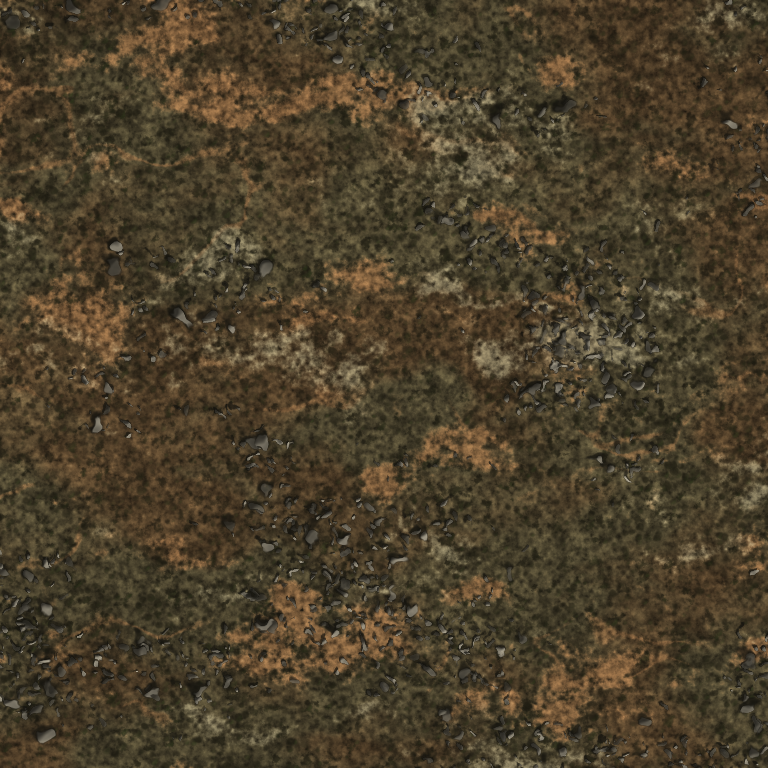
Give the GLSL for this texture, as a WebGL 2 fragment shader.

```glsl
#version 300 es
precision highp float;

uniform vec2 u_resolution;
out vec4 fragColor;

float hash(vec2 p) {
    vec3 q = fract(p.xyx * 0.1031);
    q += dot(q, q.yzx + 33.33);
    return fract((q.x + q.y) * q.z);
}

vec2 hash2(vec2 p) {
    return vec2(hash(p + 17.3), hash(p + 71.9));
}

float noise(vec2 p) {
    vec2 i = floor(p), f = fract(p);
    f = f * f * (3.0 - 2.0 * f);
    float low = mix(hash(i), hash(i + vec2(1, 0)), f.x);
    float high = mix(hash(i + vec2(0, 1)), hash(i + vec2(1, 1)), f.x);
    return mix(low, high, f.y);
}

float fbm(vec2 p, int octaves) {
    float sum = 0.0, weight = 0.5, total = 0.0;
    for (int i = 0; i < octaves; i++) {
        sum += weight * noise(p);
        total += weight;
        weight *= 0.5;
        p = mat2(1.6, 1.2, -1.2, 1.6) * p + 9.7;
    }
    return sum / total;
}

float rockDensity(vec2 p) {
    return smoothstep(0.53, 0.72, fbm(p * vec2(5.0, 8.0) + 41.0, 4));
}

// Chipped box: negative inside, in units of its half size
float stone(vec2 q, float angle, vec2 size) {
    float c = cos(angle), s = sin(angle);
    q = abs(mat2(c, s, -s, c) * q) / size;
    return max(max(q.x, q.y), (q.x + q.y) * 0.72) - 1.0;
}

// Faceted stones, lit from the lower right, with broken shadows
vec3 addRocks(vec3 ground, vec2 p, float cells, float amount, float grain) {
    vec2 g = p * cells, id = floor(g);
    float shadow = 0.0, cover = 0.0, tone = 0.0;
    float chip = 1.8 * (grain - 0.5);
    for (int y = -1; y <= 1; y++)
    for (int x = -1; x <= 1; x++) {
        vec2 cell = id + vec2(x, y), rnd = hash2(cell + cells);
        vec2 centre = cell + rnd;
        if (hash(cell + 5.1) > amount * rockDensity(centre / cells)) continue;
        vec2 q = g - centre;
        vec2 size = mix(vec2(0.24, 0.14), vec2(0.58, 0.36), rnd.x * rnd.y);
        float angle = 3.14 * hash(cell + 3.7);
        float body = 1.0 - smoothstep(-0.3, 0.25, stone(q, angle, size) + chip);
        float shade = 1.0 - smoothstep(-0.3, 0.5, stone(q - vec2(-0.12, 0.18), angle, size * 1.1) + chip);
        float facet = smoothstep(-0.14, 0.14, dot(q, vec2(0.6, -0.8)) + 0.3 * (rnd.x - 0.35));
        float bright = hash(cell + 9.2);
        shadow = max(shadow, shade * (0.5 + 0.5 * rnd.x));
        tone = mix(tone, mix(0.5, 0.75 + 0.65 * bright * bright, facet), body);
        cover = max(cover, body * (0.55 + 0.4 * bright));
    }
    vec3 rock = vec3(0.45, 0.43, 0.38) * tone * (0.7 + 0.6 * grain);
    ground = mix(ground, vec3(0.08, 0.075, 0.055), 0.8 * shadow);
    return mix(ground, rock, cover);
}

// Ragged shrub crowns with a dark side
vec3 addShrubs(vec3 ground, vec2 p, float cells, float amount, float grain) {
    vec2 g = p * cells, id = floor(g);
    float cover = 0.0, green = 0.0;
    for (int y = -1; y <= 1; y++)
    for (int x = -1; x <= 1; x++) {
        vec2 cell = id + vec2(x, y), rnd = hash2(cell + cells);
        if (hash(cell + 8.3) > amount) continue;
        vec2 q = g - cell - rnd;
        float radius = 0.15 + 0.3 * rnd.x;
        float crown = 1.0 - smoothstep(-0.25, 0.2, length(q) - radius + 1.3 * (grain - 0.5));
        green = mix(green, rnd.y * rnd.y * smoothstep(-0.3, 0.3, q.x - q.y), crown);
        cover = max(cover, crown * (0.4 + 0.6 * hash(cell + 2.6)));
    }
    vec3 leaf = mix(vec3(0.13, 0.12, 0.075), vec3(0.19, 0.23, 0.11), green);
    return mix(ground, leaf * (0.7 + 0.6 * grain), 0.68 * cover);
}

void main() {
    vec2 p = gl_FragCoord.xy / u_resolution.y;
    float grain = fbm(p * 165.0, 3);
    float clumps = fbm(p * vec2(48.0, 64.0) + 6.0, 3);
    vec2 warp = vec2(noise(p * 14.0), noise(p * 14.0 + 30.0)) - 0.5;
    vec2 bent = p + 0.05 * warp;

    // Dry scrub, from russet to olive
    float olive = smoothstep(0.34, 0.66, fbm(bent * vec2(6.0, 9.0), 5));
    vec3 colour = mix(vec3(0.295, 0.228, 0.148), vec3(0.272, 0.245, 0.168), olive);
    colour *= 0.86 + 0.6 * (clumps - 0.5) + 0.32 * fbm(p * 5.0 + 80.0, 3);

    // Bare sand and narrow winding tracks
    float ragged = 0.16 * (grain - 0.5) + 0.22 * (clumps - 0.5);
    float sand = smoothstep(0.65, 0.80, fbm(bent * vec2(8.0, 14.0) + 13.0, 4) + ragged);
    float track = abs(fbm(bent * vec2(4.5, 7.0) + 57.0, 4) - 0.5);
    float region = smoothstep(0.48, 0.66, fbm(p * vec2(5.0, 7.0) + 23.0, 3) + ragged);
    sand = max(sand, 0.75 * region * (1.0 - smoothstep(0.0, 0.022, track - 0.1 * ragged)));
    colour = mix(colour, vec3(0.53, 0.385, 0.245), 0.8 * sand);

    // Pale gravel around the outcrops
    float gravel = smoothstep(0.66, 0.86, fbm(bent * vec2(7.0, 13.0) + 91.0, 4) + 1.2 * ragged);
    colour = mix(colour, vec3(0.52, 0.485, 0.375), 0.75 * gravel);
    colour *= 1.0 + 1.15 * (grain - 0.5);

    // Vegetation and stones
    float growth = (1.0 - 0.8 * max(sand, gravel)) * (0.7 + 0.3 * olive);
    colour = mix(colour, addShrubs(colour, p, 62.0, 0.36, grain), growth);
    colour = mix(colour, addShrubs(colour, p, 115.0, 0.38, clumps), growth);
    vec2 chipped = p + 0.012 * (vec2(noise(p * 90.0), noise(p * 90.0 + 50.0)) - 0.5);
    colour = addRocks(colour, chipped, 84.0, 0.55, grain);
    colour = addRocks(colour, chipped, 46.0, 0.40, clumps);

    fragColor = vec4(clamp(colour, 0.0, 1.0), 1.0);
}
```
